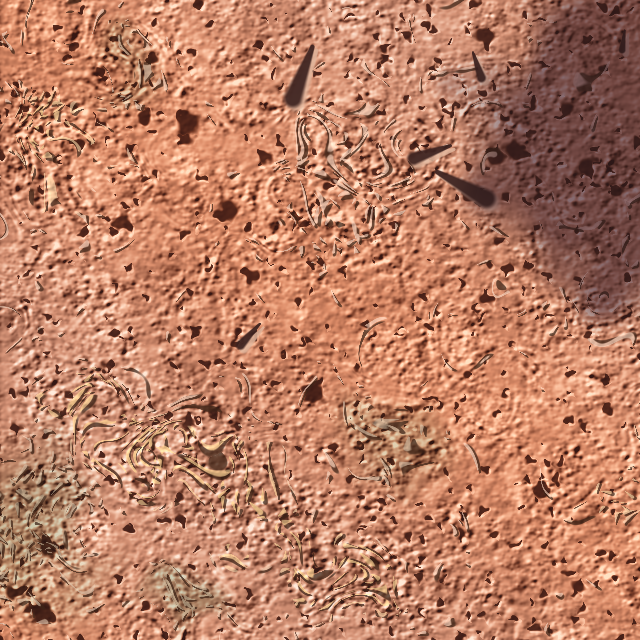
Write a Shadertoy shader that draws this texture.

```glsl
// Sunlit red soil with pits, shards, patches of dry litter and a soft corner shadow.

vec3 hash3(vec2 c) {
    vec3 p = fract(c.xyx * vec3(.1031, .1030, .0973));
    p += dot(p, p.yxz + 33.33);
    return fract((p.xxy + p.yzz) * p.zyx);
}

// Cellular noise: one soft bump or dent per cell, centred on zero.
float grains(vec2 p) {
    vec2 cell = floor(p);
    float height = 0.;
    for (int y = -1; y <= 1; y++)
    for (int x = -1; x <= 1; x++) {
        vec2 c = cell + vec2(x, y);
        vec3 h = hash3(c);
        vec2 d = p - c - h.xy;
        height += (h.z - .5) * exp(-5. * dot(d, d));
    }
    return height;
}

// Grains lit from the upper left.
float relief(vec2 p) {
    return grains(p) - grains(p + vec2(-.3, .3));
}

// Coverage of scattered tapered strokes: share of filled cells, half length, width.
float scraps(vec2 p, float share, float reach, float width) {
    vec2 cell = floor(p);
    float cover = 0.;
    for (int y = -1; y <= 1; y++)
    for (int x = -1; x <= 1; x++) {
        vec2 c = cell + vec2(x, y);
        vec3 h = hash3(c + 57.);
        float size = .5 + fract(h.z * 91.);
        float angle = 6.283 * fract(h.z * 37.);
        vec2 axis = vec2(cos(angle), sin(angle));
        vec2 d = p - c - h.xy;
        float along = clamp(dot(d, axis), -reach * size, reach * size);
        float radius = width * size * (1. - .6 * along / (reach * size));
        float stroke = 1. - smoothstep(radius * .5, radius, length(d - axis * along));
        cover = max(cover, stroke * step(h.z, share));
    }
    return cover;
}

float blob(vec2 p, vec2 centre, vec2 radius) {
    return 1. - smoothstep(.2, 1., length((p - centre) / radius));
}

float band(vec2 p, vec2 a, vec2 b, float radius) {
    vec2 d = p - a, run = b - a;
    float t = clamp(dot(d, run) / dot(run, run), 0., 1.);
    return 1. - smoothstep(.25 * radius, radius, length(d - run * t));
}

// Soil colours from deep crevice to sunlit crumb.
vec3 soilRamp(float t) {
    vec3 col = mix(vec3(.20, .09, .08), vec3(.45, .24, .17), clamp(t * 4., 0., 1.));
    col = mix(col, vec3(.66, .43, .34), clamp(t * 4. - 1., 0., 1.));
    col = mix(col, vec3(.84, .58, .47), clamp(t * 4. - 2., 0., 1.));
    col = mix(col, vec3(.94, .74, .64), clamp(t * 4. - 3., 0., 1.));
    return mix(col, vec3(1., .92, .86), clamp(t * 3. - 3., 0., 1.));
}

// Pits with ragged outlines in two sizes.
float pits(vec2 p, vec2 ragged) {
    vec2 q = p + ragged;
    return max(scraps(q * 40., .36, .12, .15), scraps(q * 14. + 8., .13, .11, .15));
}

void mainImage(out vec4 fragColor, in vec2 fragCoord) {
    vec2 p = fragCoord / iResolution.y;
    vec2 sunward = vec2(-.0035, .0035);
    vec2 drift = vec2(grains(p * 12.), grains(p * 12. + 40.));
    vec2 q = p + .16 * drift;

    // Large patches
    float straw = max(band(q, vec2(.14, .36), vec2(.55, .10), .085),
                      blob(q, vec2(.08, .79), vec2(.15, .11)));
    straw = max(straw, .7 * blob(q, vec2(.97, .23), vec2(.10, .10)));
    float grass = max(blob(q, vec2(.05, .17), vec2(.17, .20)),
                      blob(q, vec2(.29, .04), vec2(.12, .08)));
    grass = max(grass, .7 * blob(q, vec2(.62, .32), vec2(.13, .09)));
    grass = max(grass, .6 * blob(q, vec2(.19, .90), vec2(.10, .08)));
    float chips = blob(q, vec2(.53, .70), vec2(.15, .13));
    float litter = max(straw, max(grass, chips));
    float shadow = 1. - smoothstep(.65, 1.15, length((q - vec2(1., .79)) / vec2(.27, .28)));

    // Soil relief
    float broad = .5 * sin(7. * p.x + 2. * sin(5. * p.y)) + .5 * sin(11. * p.y - 4. * p.x + 1.);
    float rough = clamp(.95 + 2. * grains(p * 22.) + .5 * litter, .45, 1.6);
    float tone = .71 + .04 * broad + .25 * drift.x;
    tone += rough * (.85 * relief(q * vec2(52., 64.)) + .95 * relief(p * vec2(98., 122.)));
    tone += rough * .6 * relief(p * vec2(150., 175.)) + .32 * grains(p * vec2(60., 165.));

    // Pits with a lit far wall
    vec2 ragged = .016 * vec2(grains(p * 85.), grains(p * 85. + 19.));
    float pit = pits(p, ragged);
    tone += .28 * pits(p + sunward, ragged) * (1. - pit);
    tone = mix(tone, .02, .9 * pit);
    vec3 col = soilRamp(tone);
    col *= mix(vec3(1.), vec3(1.04, .96, .88), .5 + .5 * sin(5. * p.x + 6. * p.y + 2.));

    // Dry stalks and grass over their own shade
    float share = mix(.09, .85, litter);
    vec2 s = q * 50.;
    float blade = scraps(s, share, .36, .12);
    float shade = scraps(s + sunward * 55., share, .36, .15);
    vec3 bladeColor = mix(vec3(.93, .77, .68), vec3(.95, .78, .55), straw);
    bladeColor = mix(bladeColor, vec3(.62, .56, .45), .75 * grass);
    col = mix(col, col * vec3(.80, .88, .84), grass);
    col = mix(col, vec3(.24, .14, .09), .75 * shade);
    col = mix(col, bladeColor * (.85 + .5 * tone * .5), .8 * blade);

    // Long shards, dark with a bright edge
    vec2 k = p * 8. + 3.;
    float shard = scraps(k, .10, .24, .065);
    float edge = scraps(k + sunward * 13., .10, .24, .065);
    col = mix(col, vec3(.88, .71, .61), .85 * edge);
    col = mix(col, vec3(.23, .13, .12), .92 * shard);

    // Corner shadow
    vec3 shaded = mix(col, vec3(.76, .54, .46), .2) * vec3(.55, .50, .57);
    col = mix(col, shaded, shadow);
    fragColor = vec4(clamp(col, 0., 1.), 1.);
}
```
